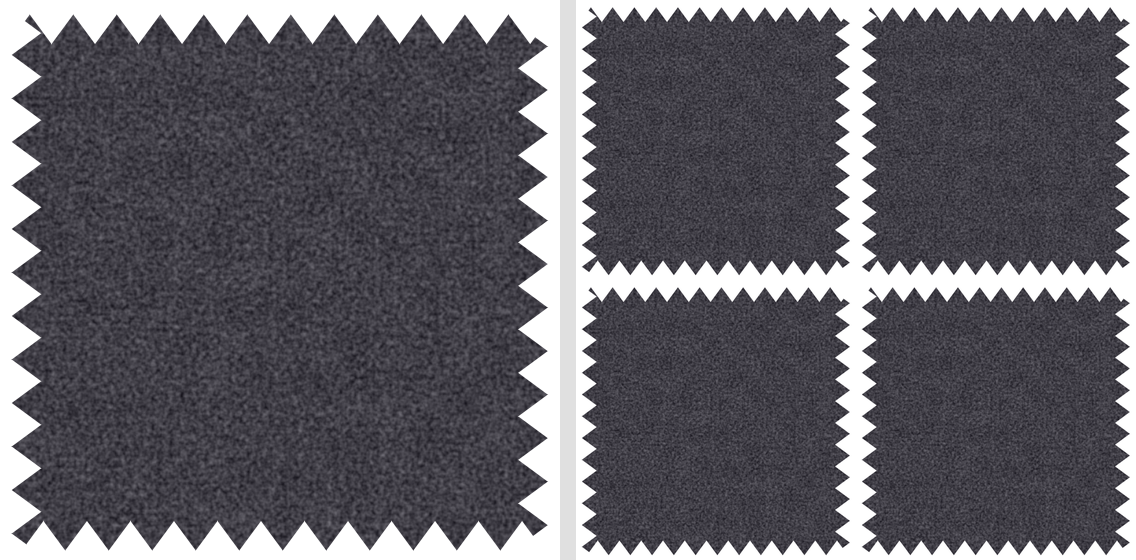
Left: one tile. Right: repeated 2 by 2.
Reproduce this texture procedurally as a three.js fragment shader.

```glsl
// Charcoal pebbled fabric swatch with pinked zigzag edges on white.
varying vec2 vUv;

#define FABRIC vec3(0.252, 0.244, 0.276)
#define PAPER vec3(1.0)
#define CONTRAST 0.15
#define GRAIN 95.0
#define PEBBLE 70.0
#define MOTTLE 16.0
#define TOOTH_PITCH 0.0777
#define TOOTH_DEPTH 0.0527
#define EDGE_SOFTNESS 0.0012
// Tip insets and valley positions: left, right, bottom, top
#define TIP_INSET vec4(0.021, 0.022, 0.017, 0.026)
#define VALLEY vec4(0.4746, 0.4896, 0.4661, 0.4805)

float hash(vec2 p) {
  vec3 q = fract(p.xyx * 0.1031);
  q += dot(q, q.yzx + 33.33);
  return fract((q.x + q.y) * q.z);
}

// Dot product of a wrapped lattice gradient with the offset to it
float gradientDot(vec2 cell, vec2 offset, float period, float seed) {
  float angle = 6.28318 * hash(mod(cell, period) + seed);
  return dot(vec2(cos(angle), sin(angle)), offset);
}

// Gradient noise that repeats after a whole number of cells
float tileNoise(vec2 uv, float period, float seed) {
  vec2 p = uv * period + fract(seed * 0.137);
  vec2 cell = floor(p);
  vec2 f = p - cell;
  vec2 blend = f * f * f * (f * (f * 6.0 - 15.0) + 10.0);
  vec2 right = vec2(1.0, 0.0);
  vec2 up = vec2(0.0, 1.0);
  float low = mix(gradientDot(cell, f, period, seed),
                  gradientDot(cell + right, f - right, period, seed), blend.x);
  float high = mix(gradientDot(cell + up, f - up, period, seed),
                   gradientDot(cell + 1.0, f - 1.0, period, seed), blend.x);
  return mix(low, high, blend.y);
}

// Fine grain, darker creases between pebbles and a faint mottle
float fabricTone(vec2 uv) {
  float tone = 0.8 * tileNoise(uv, GRAIN, 11.0);
  tone += 0.8 * tileNoise(uv, floor(GRAIN * 1.6), 37.0);
  tone += 0.4 * tileNoise(uv, floor(GRAIN * 2.2), 71.0);
  tone += 0.9 * (abs(tileNoise(uv, PEBBLE, 53.0)) - 0.17);
  tone += 0.25 * tileNoise(uv, MOTTLE, 97.0);
  return tone;
}

// Signed distance inside four zigzag borders, positive on the fabric
float swatchDistance(vec2 uv) {
  vec4 inward = vec4(uv.x, 1.0 - uv.x, uv.y, 1.0 - uv.y);
  vec4 phase = fract((uv.yyxx - VALLEY) / TOOTH_PITCH);
  vec4 zigzag = abs(phase - 0.5) * 2.0;
  vec4 gap = inward - TIP_INSET - TOOTH_DEPTH * zigzag;
  float nearest = min(min(gap.x, gap.y), min(gap.z, gap.w));
  float slope = 2.0 * TOOTH_DEPTH / TOOTH_PITCH;
  return nearest / sqrt(1.0 + slope * slope);
}

void main() {
  vec3 cloth = FABRIC + CONTRAST * fabricTone(vUv);
  float cover = smoothstep(-EDGE_SOFTNESS, EDGE_SOFTNESS, swatchDistance(vUv));
  gl_FragColor = vec4(mix(PAPER, cloth, cover), 1.0);
}
```
